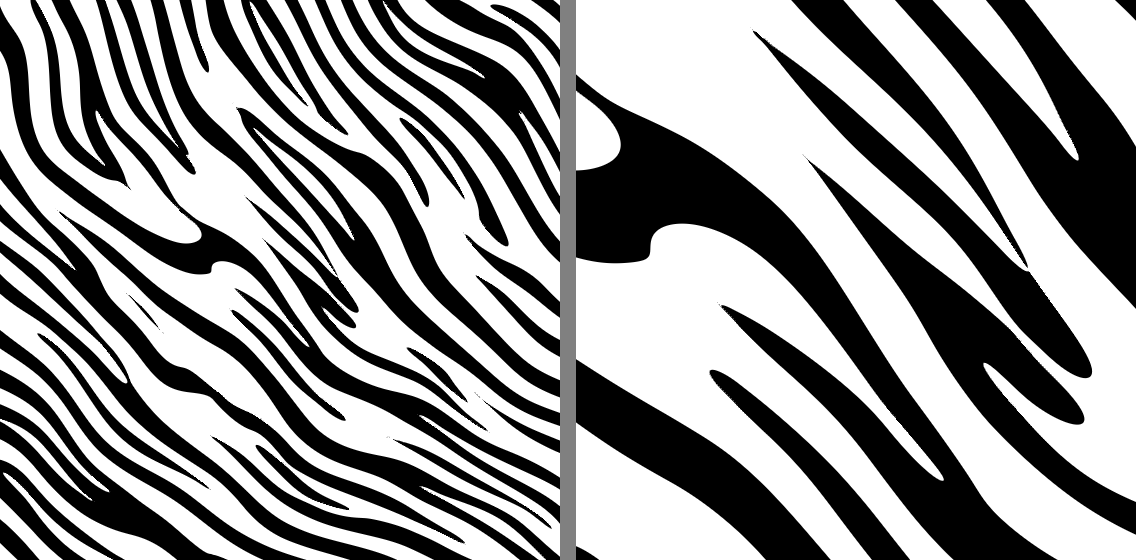
Left: the whole. Right: its middle third, enlarged.
Reproduce this pattern procedurally as a Shadertoy shader.

```glsl
// Zebra hide: black and white stripes sweeping down to the right, forking into sharp tips.

const float TAU = 6.2831853;

float hash(vec2 p) {
    return fract(sin(dot(p, vec2(12.9898, 78.233))) * 43758.5453);
}

float noise(vec2 p) {
    vec2 cell = floor(p), f = fract(p);
    f = f * f * (3.0 - 2.0 * f);
    return mix(mix(hash(cell), hash(cell + vec2(1, 0)), f.x),
               mix(hash(cell + vec2(0, 1)), hash(cell + vec2(1, 1)), f.x), f.y);
}

// x: stripe count across the coat, y: distance along the stripes
vec2 coatCoords(vec2 p) {
    float across = 9.0 * p.x + 4.0 * p.x * p.y + 14.0 * p.y - 4.5 * p.y * p.y;
    across += 1.1 * noise(p * 4.5 + 3.7) + 0.3 * sin(7.0 * p.x - 9.0 * p.y);
    float along = 0.85 * p.x - 0.4 * p.y - 0.25 * p.y * p.y;
    return vec2(across, along);
}

// Unit complex number whose angle winds once around a stripe tip
vec2 tipWinding(float across, float along) {
    return normalize(vec2(2.0 * along * abs(along), across + 1e-6));
}

vec2 complexMul(vec2 a, vec2 b) {
    return vec2(a.x * b.x - a.y * b.y, a.x * b.y + a.y * b.x);
}

// Product of all pairs of tips, each adding or removing a stretch of stripe
vec2 forkWinding(vec2 coat) {
    vec2 winding = vec2(1, 0);
    for (int j = 0; j < 6; j++) {
        for (int i = 0; i < 6; i++) {
            vec2 cell = vec2(i, j);
            vec2 jitter = vec2(hash(cell + 1.3), hash(cell + 7.9));
            vec2 center = coatCoords((cell + jitter) / 6.0);
            center.x = floor(center.x * 2.0 + 0.5) * 0.5; // middle of a stripe or gap
            float halfLength = 0.1 + 0.08 * hash(cell + 4.1);
            float across = (coat.x - center.x) / 17.0;
            float along = coat.y - center.y;
            vec2 start = tipWinding(across, along + halfLength);
            vec2 end = tipWinding(across, along - halfLength);
            vec2 pair = complexMul(start, vec2(end.x, -end.y));
            if (hash(cell + 11.7) < 0.45) pair.y = -pair.y;
            winding = complexMul(winding, pair);
        }
    }
    return winding;
}

void mainImage(out vec4 fragColor, in vec2 fragCoord) {
    vec2 p = fragCoord / iResolution.y;
    vec2 coat = coatCoords(p);

    // Stripe wave, shifted by the forks
    vec2 wave = vec2(cos(TAU * coat.x), sin(TAU * coat.x));
    float stripe = complexMul(wave, forkWinding(coat)).x;

    // Swelling and thinning along each stripe
    stripe -= 0.12 + 0.7 * (noise(vec2(coat.x * 0.7, coat.y * 7.0) + 20.0) - 0.5);

    // Edge one pixel wide
    float slope = length(vec2(dFdx(stripe), dFdy(stripe)));
    float black = clamp(stripe / max(slope, 1e-5) + 0.5, 0.0, 1.0);
    fragColor = vec4(vec3(1.0 - black), 1.0);
}
```
